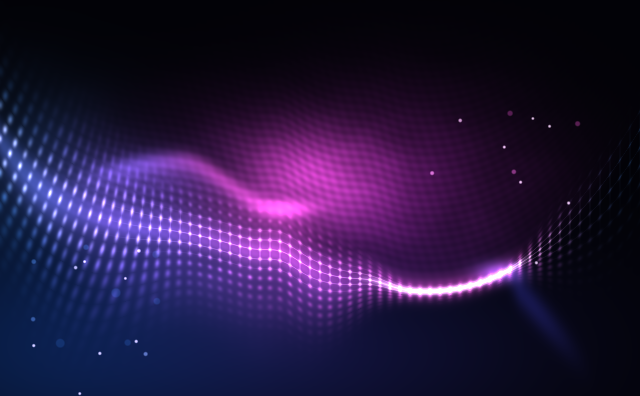
Reproduce this background procedurally as a Shadertoy shader.

```glsl
// A glowing particle mesh rippling through dark space, pinched into a bright ribbon.
// Height curves shape the wave; Gaussian glows, a warped lattice of soft dots with
// threads, and hashed out-of-focus sparks are added. One unit is the canvas width.

const float COLUMNS = 64.0;       // mesh columns across the canvas
const float DOT_RADIUS = 0.0022;
const float THREAD_WIDTH = 0.0008;
const int SPARKS = 28;
const int LEFT_SPARKS = 17;
const vec3 NIGHT = vec3(0.008, 0.008, 0.026);
const vec3 DEEP_BLUE = vec3(0.02, 0.10, 0.23);
const vec3 INDIGO = vec3(0.05, 0.05, 0.17);
const vec3 AZURE = vec3(0.16, 0.36, 0.62);
const vec3 VIOLET = vec3(0.46, 0.32, 0.80);
const vec3 MAGENTA = vec3(0.82, 0.28, 0.70);
const vec3 PLUM = vec3(0.24, 0.05, 0.25);
const vec3 PALE = vec3(1.0, 0.88, 1.0);

float hash(vec2 p) {
    p = fract(p * vec2(0.1031, 0.1130));
    p += dot(p, p.yx + 33.33);
    return fract((p.x + p.y) * p.x * 17.0);
}

float noise(vec2 p) {
    vec2 i = floor(p), f = fract(p);
    f = f * f * (3.0 - 2.0 * f);
    return mix(mix(hash(i), hash(i + vec2(1, 0)), f.x),
               mix(hash(i + vec2(0, 1)), hash(i + vec2(1, 1)), f.x), f.y);
}

float fbm(vec2 p) {
    float sum = 0.0, amp = 0.5;
    for (int i = 0; i < 4; i++) {
        sum += amp * noise(p);
        p = p * 2.03 + 7.1;
        amp *= 0.5;
    }
    return sum;
}

float bell(float x, float width) { x /= width; return exp(-x * x); }

float blob(vec2 p, vec2 center, vec2 radius) {
    p = (p - center) / radius;
    return exp(-dot(p, p));
}

float band(float x, float a, float b, float c, float d) {
    return smoothstep(a, b, x) * (1.0 - smoothstep(c, d, x));
}

// Height of the sharp front wave
float spineHeight(float x) {
    return 0.25 + 0.152 * exp(-x / 0.095) - 0.087 * smoothstep(0.25, 0.66, x)
         + 0.013 * bell(x - 0.44, 0.035) + 0.009 * bell(x - 0.58, 0.04)
         + 0.254 * pow(max(x - 0.66, 0.0) / 0.34, 2.19);
}

// Height of the blurred crest behind it
float ridgeHeight(float x) {
    float rise = min(x - 0.28, 0.0);
    return 0.291 + 0.076 * (1.0 - smoothstep(0.28, 0.44, x)) - 1.3 * rise * rise;
}

vec3 sheetColor(float x) {
    return mix(mix(AZURE, VIOLET, smoothstep(0.0, 0.18, x)), MAGENTA, smoothstep(0.2, 0.46, x));
}

vec3 backdrop(vec2 p, float d) {
    float smoke = 0.6 + 0.8 * fbm(p * vec2(7.0, 11.0));
    float weave = 1.0 + 0.07 * sin(d * 520.0) + 0.05 * sin((p.x + 0.3 * d) * COLUMNS * 6.2832);
    float above = mix(1.0, smoothstep(-0.025, 0.03, d), smoothstep(0.45, 0.64, p.x));
    vec3 col = NIGHT + DEEP_BLUE * blob(p, vec2(0.06, 0.08), vec2(0.34, 0.21))
             + INDIGO * blob(p, vec2(0.5, 0.07), vec2(0.38, 0.17))
             + AZURE * 0.25 * blob(p, vec2(0.05, 0.37), vec2(0.13, 0.12)) * smoke;
    // Magenta cloud over the wave
    vec3 cloud = PLUM * blob(p, vec2(0.63, 0.31), vec2(0.21, 0.15))
               + PLUM * 0.5 * blob(p, vec2(0.43, 0.38), vec2(0.24, 0.09))
               + MAGENTA * 0.62 * blob(p, vec2(0.485, 0.335), vec2(0.11, 0.07))
               + VIOLET * 0.28 * blob(p, vec2(0.19, 0.34), vec2(0.13, 0.055));
    col += cloud * smoke * weave * above;
    // Sheet between crest and front wave, then the curtain hanging below
    float r = p.y - ridgeHeight(p.x);
    vec3 tint = sheetColor(p.x);
    float sheet = smoothstep(-0.03, 0.0, d) * (1.0 - smoothstep(-0.025, 0.02, r));
    col += tint * 0.25 * sheet * band(p.x, 0.06, 0.2, 0.42, 0.54) * weave;
    float drop = 0.016 + 0.09 * band(p.x, -0.08, 0.26, 0.4, 0.65);
    float curtain = bell(min(d, 0.0), drop) * (1.0 - smoothstep(-0.01, 0.05, d));
    col += mix(tint, VIOLET, 0.55) * 0.42 * curtain * (1.0 - smoothstep(0.5, 0.68, p.x)) * smoke;
    // Soft crest and its bright tip
    col += mix(VIOLET, MAGENTA, smoothstep(0.2, 0.35, p.x)) * 0.48
         * bell(r, 0.016) * band(p.x, 0.08, 0.25, 0.43, 0.5);
    col += MAGENTA * 0.5 * blob(p, vec2(0.45, 0.293), vec2(0.045, 0.012));
    // Faint ray leaving the pinch
    vec2 q = p - vec2(0.795, 0.185);
    float ray = bell(dot(q, vec2(0.75, 0.66)), 0.018) * band(q.x, -0.01, 0.02, 0.03, 0.14);
    return col + INDIGO * 1.2 * ray;
}

vec3 mesh(vec2 p, float d, float pixel) {
    float left = 1.0 - smoothstep(0.1, 0.32, p.x);
    float right = smoothstep(0.78, 1.0, p.x);
    float spacing = 0.0025 + 0.0125 * (1.0 - smoothstep(0.46, 0.66, p.x))
                  + 0.012 * left + 0.026 * right;
    vec2 grid = vec2((p.x - 0.3 * left * d) * COLUMNS, d / spacing);
    vec2 node = floor(grid + 0.5);
    vec2 q = (grid - node) * vec2(1.0 / COLUMNS, spacing);
    // Dots blur with distance from the front row and stretch on the left
    float away = abs(grid.y);
    float radius = max(DOT_RADIUS + 0.0004 * min(away, 6.0), 0.7 * pixel);
    float dots = exp(-dot(q * q, vec2(1.0, 1.0 / (1.0 + 9.0 * left))) / (radius * radius));
    float reach = grid.y > 0.0 ? mix(3.2, 1.0, right) : mix(4.2, 3.4, right);
    float fade = bell(grid.y, reach) * mix(1.0, 0.3, smoothstep(0.8, 0.92, p.x));
    float twinkle = 0.7 + 0.5 * hash(node + 40.0);
    float width = max(THREAD_WIDTH, 0.6 * pixel);
    float threads = max(bell(q.x, width), bell(q.y, width)) * bell(grid.y, mix(1.8, 3.5, right));
    vec3 tint = mix(sheetColor(p.x), AZURE, right);
    vec3 glow = mix(tint, PALE, 0.65 * bell(grid.y, 2.0) * (1.0 - right));
    return glow * fade * (dots * twinkle + 0.3 * threads * smoothstep(0.12, 0.35, p.x));
}

vec3 sparks(vec2 p, float pixel) {
    vec3 sum = vec3(0.0);
    for (int i = 0; i < SPARKS; i++) {
        vec2 seed = vec2(float(i) * 3.7 + 1.3, 9.2);
        vec2 h = vec2(hash(seed), hash(seed + 17.0));
        float kind = hash(seed + 51.0);
        bool onLeft = i < LEFT_SPARKS;
        vec2 center = onLeft ? h * vec2(0.25, 0.24) : vec2(0.64, 0.2) + h * vec2(0.3, 0.26);
        float radius = mix(0.0018, 0.0075, kind * kind);
        float disc = 1.0 - smoothstep(radius - pixel, radius + pixel, length(p - center));
        vec3 tint = mix(PALE, onLeft ? AZURE : MAGENTA, smoothstep(0.3, 0.6, kind));
        sum += tint * disc * mix(0.85, 0.2, smoothstep(0.2, 0.8, kind));
    }
    return sum;
}

void mainImage(out vec4 fragColor, in vec2 fragCoord) {
    float pixel = 1.0 / iResolution.x;
    vec2 p = fragCoord * pixel;
    float d = p.y - spineHeight(p.x);
    vec3 col = backdrop(p, d) + mesh(p, d, pixel) + sparks(p, pixel);
    // Haze along the wave and the white-hot ribbon at the pinch
    col += sheetColor(p.x) * 0.22 * bell(d, 0.028) * band(p.x, -0.1, 0.1, 0.5, 0.66);
    float ribbon = band(p.x, 0.54, 0.66, 0.77, 0.84);
    col += ribbon * (PALE * bell(d, 0.0055) + MAGENTA * 0.45 * bell(d - 0.004, 0.018));
    col += VIOLET * 0.7 * blob(p, vec2(0.782, 0.193), vec2(0.035, 0.016));
    fragColor = vec4(min(col, 1.0), 1.0);
}
```
